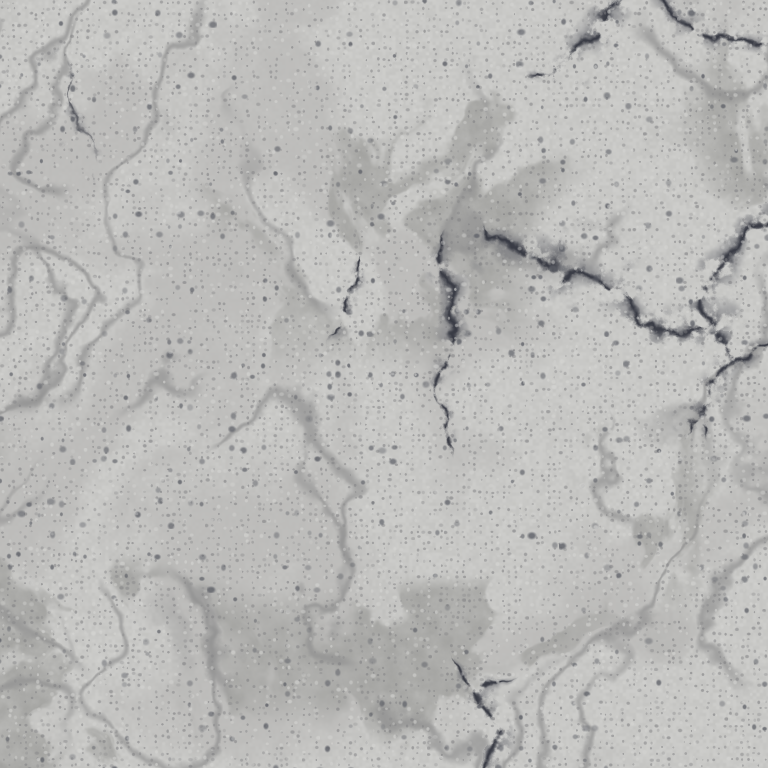
Give the GLSL for this texture, as a three.js fragment shader.

```glsl
// Pale quartz slab: warm grey clouds, thin wispy streaks and dark broken cracks
// over a finely speckled ground. Clouds and streaks come from warped noise,
// cracks from the borders of warped Voronoi cells, specks from jittered grids.
varying vec2 vUv;

float hash(vec2 p) {
  vec3 h = fract(vec3(p.xyx) * 0.1031);
  h += dot(h, h.yzx + 33.33);
  return fract((h.x + h.y) * h.z);
}

vec2 hash2(vec2 p) {
  return vec2(hash(p), hash(p + 71.7));
}

float noise(vec2 p) {
  vec2 i = floor(p), f = fract(p);
  f = f * f * f * (f * (f * 6.0 - 15.0) + 10.0);
  return mix(mix(hash(i), hash(i + vec2(1, 0)), f.x),
             mix(hash(i + vec2(0, 1)), hash(i + vec2(1, 1)), f.x), f.y);
}

float fbm(vec2 p) {
  float sum = 0.0, amp = 0.516;
  for (int i = 0; i < 5; i++) {
    sum += amp * noise(p);
    p = mat2(1.6, 1.2, -1.2, 1.6) * p + 17.3;
    amp *= 0.5;
  }
  return sum;
}

vec2 warp(vec2 p) {
  return vec2(fbm(p), fbm(p + 43.1)) - 0.5;
}

// 1 on a line of the given width, fading to 0 beside it
float line(float dist, float width) {
  return 1.0 - smoothstep(0.0, width, dist);
}

// Approximate distance to the middle contour of the noise field
float contour(vec2 p) {
  float n = noise(p), e = 0.02;
  vec2 slope = vec2(noise(p + vec2(e, 0)) - n, noise(p + vec2(0, e)) - n) / e;
  return abs(n - 0.5) / (length(slope) + 0.15);
}

// Distance to the border between the two nearest Voronoi cells
float cellBorder(vec2 p) {
  vec2 i = floor(p), f = fract(p), near = vec2(9), next = vec2(9);
  for (int y = -1; y <= 1; y++)
  for (int x = -1; x <= 1; x++) {
    vec2 cell = vec2(x, y);
    vec2 r = cell + hash2(i + cell) - f;
    if (dot(r, r) < dot(near, near)) { next = near; near = r; }
    else if (dot(r, r) < dot(next, next)) next = r;
  }
  return dot(0.5 * (near + next), normalize(next - near));
}

// Soft round specks, one in a given share of the grid cells
float specks(vec2 p, float count, float share) {
  vec2 g = p * count, id = floor(g);
  vec2 r = fract(g) - 0.3 - 0.4 * hash2(id);
  r.x *= 0.75 + 0.6 * hash(id + 9.1);
  float size = 0.16 + 0.14 * hash(id + 5.3);
  float disc = 1.0 - smoothstep(size * 0.5, size * 1.5, length(r));
  return disc * step(hash(id + 31.9), share) * (0.35 + 0.65 * hash(id + 13.7));
}

void main() {
  vec2 p = vUv;
  vec2 bend = warp(p * 4.0 + 2.7);
  vec2 ragged = warp(p * 26.0);
  vec2 q = p + 0.3 * bend + 0.018 * ragged;
  float fine = fbm(p * 55.0 + 8.0);

  // Ground with faint grain and broad haze
  vec3 color = vec3(0.787, 0.787, 0.778);
  color += 0.035 * (noise(p * 230.0) - 0.5);
  float haze = smoothstep(0.47, 0.7, fbm(q * 5.0 + 21.0));
  color = mix(color, vec3(0.727, 0.724, 0.717), 0.75 * haze);

  // Grey clouds with torn edges and mottled insides
  float region = smoothstep(0.46, 0.68, noise(p * 4.3 + 11.4));
  float cloud = region * smoothstep(0.49, 0.58, fbm(q * vec2(8.0, 6.5) + 5.0));
  color = mix(color, vec3(0.645, 0.645, 0.635), cloud * (0.45 + 0.7 * fine));

  // Wispy streaks, mostly upright, that come and go
  for (int i = 0; i < 3; i++) {
    float k = float(i);
    vec2 s = mat2(0.94, 0.34, -0.34, 0.94) * q * vec2(7.0 + k, 4.0) + k * 19.7;
    float show = smoothstep(0.48, 0.72, noise(p * 5.5 + k * 27.0 + 3.0));
    float streak = show * line(contour(s), 0.025 + 0.07 * fine);
    color = mix(color, vec3(0.57, 0.57, 0.57), 0.7 * streak);
  }

  // Dark cracks: a thin ink core inside a crumbly grey fringe
  vec2 c = p + 0.22 * bend + 0.035 * ragged;
  float border = cellBorder(c * 3.4 + 6.0) / 3.4;
  float open = smoothstep(0.5, 0.78, noise(p * 3.6 + 37.0));
  float fringe = line(border, 0.004 + 0.026 * open) * smoothstep(0.42, 0.62, fine);
  color = mix(color, vec3(0.46, 0.465, 0.485), 0.75 * fringe * smoothstep(0.0, 0.35, open));
  float core = line(border, 0.002 + 0.011 * open * fine) * smoothstep(0.02, 0.4, open);
  color = mix(color, vec3(0.19, 0.2, 0.24), 0.9 * core * smoothstep(0.28, 0.5, fine));

  // Mineral specks: fine dust, scattered grains and a few pale flecks
  color = mix(color, vec3(0.5, 0.5, 0.51), 0.6 * specks(p, 135.0, 0.42));
  color = mix(color, vec3(0.36, 0.37, 0.4), 0.8 * specks(p + 0.37, 72.0, 0.09));
  color = mix(color, vec3(0.84, 0.84, 0.83), 0.6 * specks(p + 0.71, 110.0, 0.25));

  gl_FragColor = vec4(color, 1.0);
}
```
